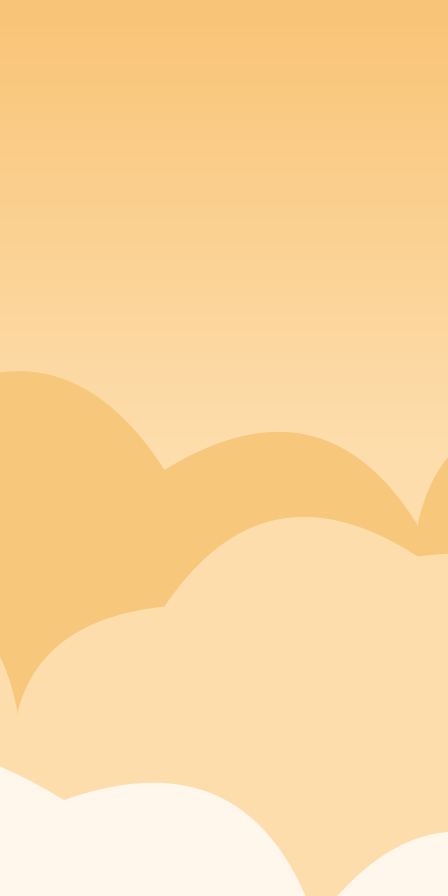
This background is drawn by a Shadertoy shader. Its source:

```glsl
// Three flat layers of rounded clouds under a warm golden sky.
// Each cloud top is a chain of quadratic Bezier arcs, solved for height at x;
// the layers are filled below their arcs and painted from back to front.

// Smooth coverage of the area below the arc from a to b with control point c.
float puff(vec2 p, vec2 a, vec2 c, vec2 b) {
    if (p.x < a.x || p.x >= b.x) return 0.0;
    float run = p.x - a.x;
    float lead = c.x - a.x;
    float bend = a.x - 2.0 * c.x + b.x;
    float t = run / (lead + sqrt(max(lead * lead + bend * run, 0.0)));
    vec2 tangent = mix(c - a, b - c, t);
    float top = mix(mix(a.y, c.y, t), mix(c.y, b.y, t), t);
    float dist = (top - p.y) * tangent.x / length(tangent);
    return clamp(0.5 + dist * iResolution.x, 0.0, 1.0);
}

float backClouds(vec2 p) {
    vec2 dipA = vec2(0.367, 0.951), dipB = vec2(0.932, 0.828);
    float m = puff(p, vec2(0.0, 1.169), vec2(0.211, 1.195), dipA);
    m = max(m, puff(p, dipA, vec2(0.721, 1.169), dipB));
    return max(m, puff(p, dipB, vec2(0.953, 0.924), vec2(1.0, 0.979)));
}

float middleClouds(vec2 p) {
    vec2 dipA = vec2(0.039, 0.409), dipB = vec2(0.367, 0.646), dipC = vec2(0.932, 0.758);
    float m = puff(p, vec2(0.0, 0.534), vec2(0.026, 0.482), dipA);
    m = max(m, puff(p, dipA, vec2(0.091, 0.617), dipB));
    m = max(m, puff(p, dipB, vec2(0.591, 0.979), dipC));
    return max(m, puff(p, dipC, vec2(0.966, 0.762), vec2(1.0, 0.764)));
}

float frontClouds(vec2 p) {
    vec2 dip = vec2(0.143, 0.214);
    float m = puff(p, vec2(0.0, 0.289), vec2(0.068, 0.260), dip);
    m = max(m, puff(p, dip, vec2(0.529, 0.352), vec2(0.682, 0.0)));
    return max(m, puff(p, vec2(0.753, 0.0), vec2(0.872, 0.133), vec2(1.0, 0.143)));
}

void mainImage(out vec4 fragColor, in vec2 fragCoord) {
    // The canvas is one unit wide and two units high
    vec2 p = fragCoord / iResolution.xy * vec2(1.0, 2.0);

    vec3 gold  = vec3(0.970, 0.780, 0.485);
    vec3 peach = vec3(0.992, 0.867, 0.675);
    vec3 cream = vec3(1.000, 0.965, 0.925);

    // Sky, deeper towards the top
    vec3 color = mix(peach, vec3(0.973, 0.767, 0.460), clamp(p.y - 1.0, 0.0, 1.0));

    // Clouds from back to front
    color = mix(color, gold, backClouds(p));
    color = mix(color, peach, middleClouds(p));
    color = mix(color, cream, frontClouds(p));

    fragColor = vec4(color, 1.0);
}
```
